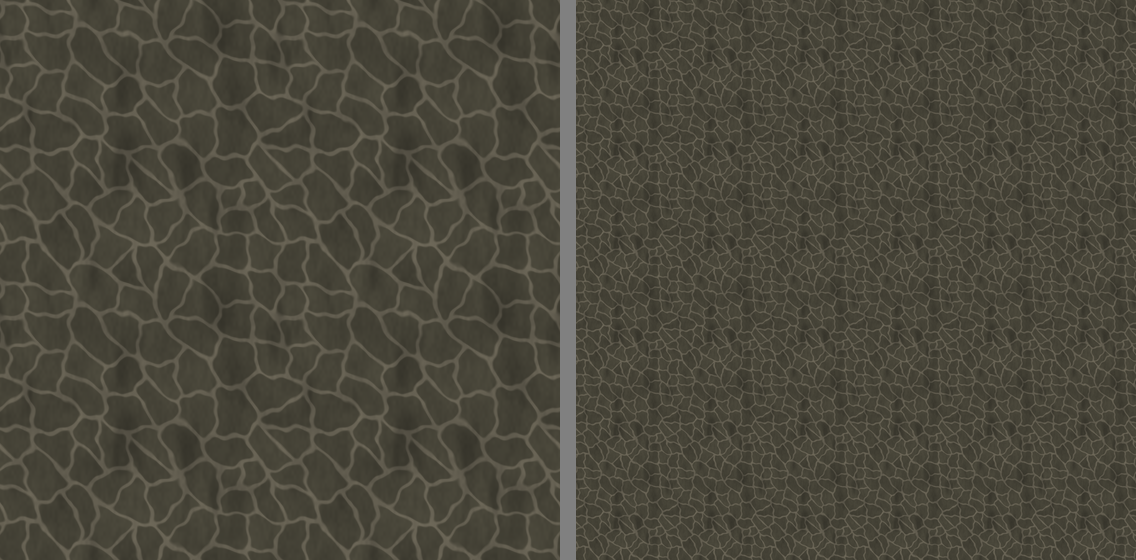
Left, the tile; right, the same tile 3 across and 3 down.
A Shadertoy shader for this texture:

```glsl
// Weathered crazy paving: dark olive stones in pale mortar, seamlessly tiling.
const float TILE_REPEATS = 2.0;     // whole pattern repeats across the canvas
const float CELLS = 8.0;            // stones across one repeat
const float JITTER = 0.92;          // irregularity of the stone centres
const float STRETCH = 1.25;         // lengthening along the falling diagonal
const float CORNER_ROUNDING = 0.09; // in cell units, as are the next three
const float MORTAR_HALF_WIDTH = 0.052;
const float EDGE_SOFTNESS = 0.035;
const float EDGE_RAGGEDNESS = 0.035;
const float GRAIN = 0.26;
const float STAIN_STRENGTH = 0.17;
const vec3 STONE_DARK = vec3(0.232, 0.223, 0.183);
const vec3 STONE_LIGHT = vec3(0.303, 0.292, 0.240);
const vec3 MORTAR = vec3(0.400, 0.380, 0.325);

// Integer hash: two values from 0 to 1 per lattice point
vec2 hash2(vec2 cell, float seed) {
    uvec2 v = uvec2(cell + seed * 37.0) * 1664525u + 1013904223u;
    v.x += v.y * 1664525u;
    v.y += v.x * 1664525u;
    v ^= v >> 16u;
    v.x += v.y * 1664525u;
    v.y += v.x * 1664525u;
    v ^= v >> 16u;
    return vec2(v & 65535u) / 65535.0;
}

// Value noise that wraps after one repeat
float wrapNoise(vec2 tile, vec2 count, float seed) {
    vec2 p = tile * count;
    vec2 i = floor(p), f = fract(p);
    f = f * f * (3.0 - 2.0 * f);
    float a = hash2(mod(i, count), seed).x;
    float b = hash2(mod(i + vec2(1, 0), count), seed).x;
    float c = hash2(mod(i + vec2(0, 1), count), seed).x;
    float d = hash2(mod(i + vec2(1, 1), count), seed).x;
    return mix(mix(a, b, f.x), mix(c, d, f.x), f.y);
}

float smoothMin(float a, float b, float k) {
    float h = max(k - abs(a - b), 0.0) / k;
    return min(a, b) - h * h * k * 0.25;
}

// Metric that lengthens cells along the falling diagonal
vec2 squash(vec2 v) {
    vec2 along = vec2(0.70711, -0.70711);
    vec2 across = along.yx * vec2(-1.0, 1.0);
    return along * dot(v, along) / STRETCH + across * dot(v, across);
}

vec2 stoneCentre(vec2 cell) {
    return cell + 0.5 + JITTER * (hash2(mod(cell, CELLS), 1.0) - 0.5);
}

// Cellular pattern: x = distance to the joint, yz = wrapped stone cell
vec3 paving(vec2 p) {
    vec2 home = floor(p), nearestCell = home, toNearest = vec2(0.0);
    float best = 1e3;
    for (int y = -2; y <= 2; y++)
    for (int x = -2; x <= 2; x++) {
        vec2 cell = home + vec2(x, y);
        vec2 d = squash(stoneCentre(cell) - p);
        if (dot(d, d) < best) {
            best = dot(d, d);
            toNearest = d;
            nearestCell = cell;
        }
    }
    float joint = 2.0;
    for (int y = -2; y <= 2; y++)
    for (int x = -2; x <= 2; x++) {
        if (x == 0 && y == 0) continue;
        vec2 d = squash(stoneCentre(nearestCell + vec2(x, y)) - p);
        vec2 normal = normalize(d - toNearest);
        float edge = dot(0.5 * (d + toNearest), normal) / length(squash(normal));
        joint = smoothMin(joint, edge, CORNER_ROUNDING);
    }
    return vec3(joint, mod(nearestCell, CELLS));
}

void mainImage(out vec4 fragColor, in vec2 fragCoord) {
    vec2 tile = fract(fragCoord / iResolution.xy * TILE_REPEATS);

    // Gently bend the joints with layered periodic sines
    vec2 turn = 6.28318 * tile;
    vec2 bend = 0.07 * sin(turn.yx * 5.0 + vec2(0.4, 2.1))
              + 0.035 * sin(turn.yx * 13.0 + turn * 4.0 + vec2(1.7, 0.6));
    vec3 stone = paving(tile * CELLS + bend);

    // Fine grain and weather streaks run vertically
    float fine = wrapNoise(tile, vec2(110, 64), 2.0) - 0.5;
    float streak = wrapNoise(tile, vec2(64, 20), 3.0) - 0.5;
    float blotch = wrapNoise(tile, vec2(18, 12), 4.0) - 0.5;
    float stain = wrapNoise(tile, vec2(9, 5), 5.0) * 0.7
                + wrapNoise(tile, vec2(30, 9), 6.0) * 0.3;
    stain = smoothstep(0.56, 0.86, stain);

    // Stone tone and pale, uneven mortar
    float tint = hash2(stone.yz, 7.0).x - 0.5;
    float tone = 0.54 + 0.28 * tint + GRAIN * (fine + 1.2 * streak) + 0.42 * blotch;
    vec3 stoneColor = mix(STONE_DARK, STONE_LIGHT, tone);
    vec3 mortarColor = MORTAR * (1.0 + 0.16 * blotch + 0.08 * fine);

    // Joints with ragged, softened edges
    float ragged = EDGE_RAGGEDNESS * (wrapNoise(tile, vec2(44), 8.0) - 0.5 + 0.6 * blotch);
    float mortar = 1.0 - smoothstep(-EDGE_SOFTNESS, EDGE_SOFTNESS,
                                    stone.x + ragged - MORTAR_HALF_WIDTH);
    vec3 color = mix(stoneColor, mortarColor, mortar * 0.94);
    fragColor = vec4(color * (1.0 - STAIN_STRENGTH * stain), 1.0);
}
```
